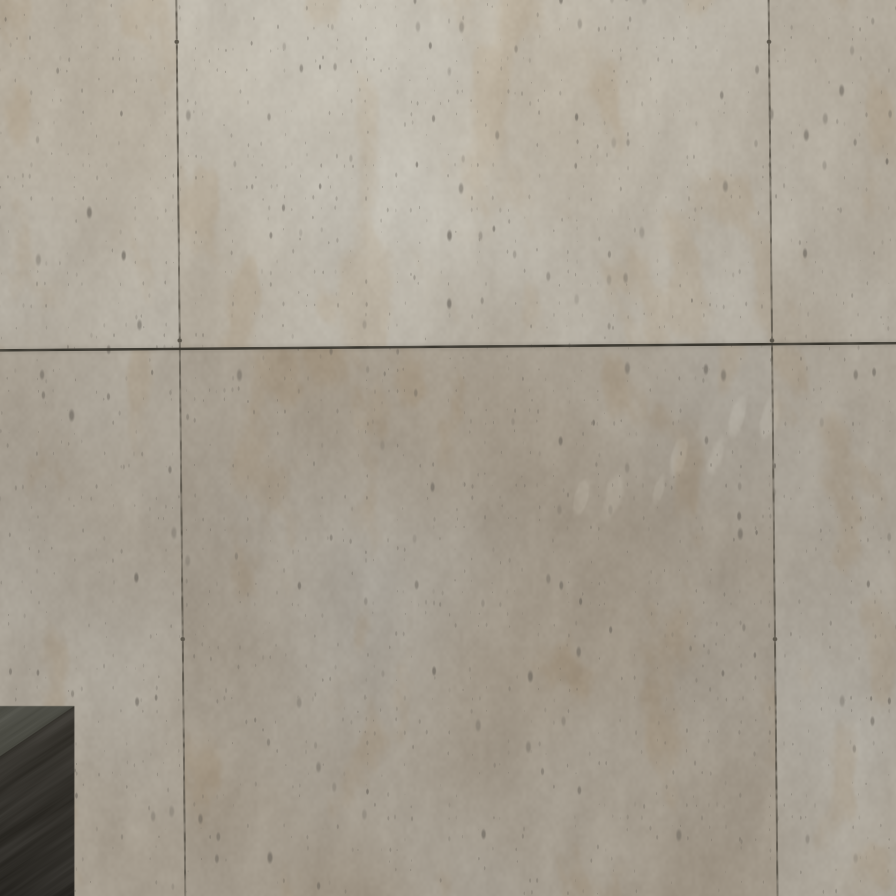
Reproduce this texture procedurally as a WebGL 2 fragment shader.

```glsl
#version 300 es
precision highp float;
// Large pale stone wall tiles with thin dark joints, pits, soft streaks and a dark wooden block in the corner.
uniform vec2 u_resolution;
out vec4 outColor;

const float TILE = 0.661;                        // side of one square tile
const vec2 JOINT_ORIGIN = vec2(0.2068, 0.609);   // crossing of the joints
const vec2 JOINT_SKEW = vec2(0.010, -0.008);     // slight lean of the joints
const vec2 JOINT_HALF = vec2(0.0011, 0.0014);    // half widths: upright, level
const vec2 BLOCK_SIZE = vec2(0.083, 0.212);
const float BLOCK_EDGE = 0.156;                  // height where the top face starts
const int FLAKES = 7;
const vec2 FLAKE_START = vec2(0.66, 0.435);
const vec2 FLAKE_END = vec2(0.85, 0.54);

const vec3 STONE_DARK = vec3(0.59, 0.56, 0.515);
const vec3 STONE_PALE = vec3(0.75, 0.73, 0.685);
const vec3 STONE_WARM = vec3(0.012, 0.0, -0.016);
const vec3 PIT_COLOR = vec3(0.38, 0.36, 0.33);
const vec3 JOINT_UPRIGHT = vec3(0.36, 0.34, 0.30);
const vec3 JOINT_LEVEL = vec3(0.22, 0.21, 0.18);
const vec3 WOOD_FRONT = vec3(0.20, 0.19, 0.17);
const vec3 WOOD_TOP = vec3(0.31, 0.31, 0.28);

float hash(vec2 p) {
  return fract(sin(dot(p, vec2(127.1, 311.7))) * 43758.5453);
}

float noise(vec2 p) {
  vec2 i = floor(p), f = fract(p);
  f = f * f * (3.0 - 2.0 * f);
  return mix(mix(hash(i), hash(i + vec2(1, 0)), f.x),
             mix(hash(i + vec2(0, 1)), hash(i + vec2(1, 1)), f.x), f.y);
}

float fbm(vec2 p) {
  float sum = 0.0, amp = 0.5;
  for (int i = 0; i < 5; i++) {
    sum += amp * noise(p);
    p = mat2(1.6, 0.4, -0.4, 1.9) * p + 7.3;
    amp *= 0.5;
  }
  return sum;
}

// Scattered upright pits, at most one per cell
float pits(vec2 p, float cells, float density) {
  vec2 g = p * vec2(cells, cells * 0.7), id = floor(g);
  vec2 center = 0.3 + 0.4 * vec2(hash(id + 3.1), hash(id + 8.7));
  float size = mix(0.10, 0.28, hash(id + 5.9));
  float d = length((fract(g) - center) * vec2(1.2, 0.8));
  return step(hash(id), density) * smoothstep(size, size * 0.3, d) * mix(0.3, 1.0, hash(id + 1.7));
}

// Pale worn flakes along a rising diagonal
float flakes(vec2 p) {
  float cover = 0.0;
  for (int i = 0; i < FLAKES; i++) {
    float k = float(i);
    vec2 jitter = vec2(hash(vec2(k, 2.0)), hash(vec2(k, 5.0))) - 0.5;
    vec2 d = p - mix(FLAKE_START, FLAKE_END, k / float(FLAKES - 1)) - jitter * 0.03;
    d.x -= d.y * 0.25;
    float size = mix(0.5, 1.1, hash(vec2(k, 9.0)));
    float edge = length(d / vec2(0.013, 0.034)) / size + 1.1 * (fbm(p * vec2(70.0, 35.0)) - 0.5);
    cover = max(cover, smoothstep(1.1, 0.6, edge));
  }
  return cover;
}

vec3 stone(vec2 p, vec2 tile) {
  vec2 q = p + tile * 3.7;
  float upper = step(0.0, tile.y);
  // Light from above, and the tone of each tile
  float tone = 0.19 + 0.24 * upper + 0.22 * smoothstep(0.4, 0.85, p.y);
  tone += 0.42 * exp(-dot((p - vec2(0.43, 1.0)) * vec2(2.6, 2.2), (p - vec2(0.43, 1.0)) * vec2(2.6, 2.2)));
  tone += (1.0 - upper) * 0.13 * abs(tile.x) + 0.08 * (hash(tile + 4.0) - 0.5);
  tone += (1.0 - upper) * 0.10 * smoothstep(0.45, 0.1, p.y);
  // Clouds, upright streaks and fine grain
  float cloud = fbm(q * vec2(5.0, 3.2)) - 0.48;
  float streak = fbm(vec2(q.x - 0.15 * q.y, q.y) * vec2(32.0, 11.0)) - 0.48;
  float stain = smoothstep(0.56, 0.72, fbm(q * vec2(22.0, 9.0) + 31.0));
  float grain = noise(p * vec2(270.0, 210.0)) + noise(p * vec2(140.0, 95.0)) - 1.0;
  tone += 0.65 * cloud + 0.40 * streak - 0.16 * stain + 0.10 * grain;
  tone += 0.22 * flakes(p);
  vec3 color = mix(STONE_DARK, STONE_PALE, tone) + STONE_WARM * (0.3 - 2.0 * cloud + stain);
  float pit = max(pits(p, 55.0, 0.09), 0.55 * pits(p + 0.37, 120.0, 0.16));
  return mix(color, PIT_COLOR, 0.6 * pit);
}

vec3 block(vec2 p, float px) {
  float slope = (BLOCK_SIZE.y - BLOCK_EDGE) / BLOCK_SIZE.x;
  float rise = p.y - BLOCK_EDGE - slope * p.x;
  float grain = fbm(vec2(p.x * 12.0, rise * 130.0)) - 0.48;
  vec3 front = WOOD_FRONT * mix(0.85, 1.1, p.y / BLOCK_SIZE.y);
  return mix(front, WOOD_TOP, smoothstep(-px, px, rise)) + 0.12 * grain;
}

void main() {
  vec2 p = gl_FragCoord.xy / u_resolution;
  float px = 1.0 / min(u_resolution.x, u_resolution.y);
  vec2 grid = (p - JOINT_ORIGIN + JOINT_SKEW * p.yx) / TILE;
  vec3 color = stone(p, floor(grid));

  // Joints: the upright ones are faint and uneven, with dark beads
  vec2 gap = abs(fract(grid + 0.5) - 0.5) * TILE;
  vec2 line = 1.0 - smoothstep(JOINT_HALF - px * 0.6, JOINT_HALF + px * 0.6, gap);
  float wear = mix(0.45, 1.0, noise(vec2(floor(grid.x + 0.5) * 9.0, p.y * 190.0)));
  float beadY = (fract(p.y * 3.0 + 0.64) - 0.5) / 3.0;
  float bead = smoothstep(0.0034, 0.0015, length(vec2(gap.x, beadY)));
  color = mix(color, JOINT_UPRIGHT, max(line.x * wear, bead));
  color *= 1.0 - 0.06 * smoothstep(0.007, 0.0, gap.y);
  color = mix(color, JOINT_LEVEL, line.y * mix(0.82, 1.0, noise(p * 60.0)));

  // Wooden block in the lower left corner
  vec2 inside = smoothstep(-px, px, BLOCK_SIZE - p);
  color = mix(color, block(p, px), inside.x * inside.y);
  outColor = vec4(color, 1.0);
}
```
